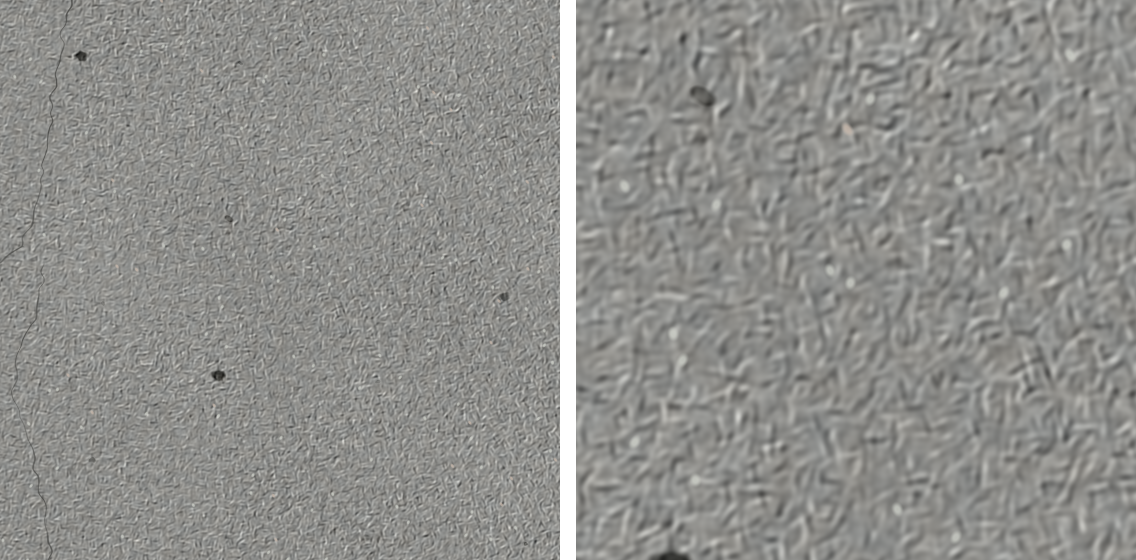
Left, the full canvas; right, a detail of the centre.
Reproduce this texture procedurally as a WebGL 2 fragment shader.

```glsl
#version 300 es
precision highp float;
// Weathered grey asphalt: short embossed streaks from scattered oriented
// wavelets over gradient noise, with pale chips, dark pits and a thin
// two-part crack wandering down the left side.

uniform vec2 u_resolution;
out vec4 fragColor;

const float TAU = 6.28319;

vec2 hash2(vec2 p) {
    vec3 q = fract(p.xyx * vec3(0.1031, 0.1030, 0.0973));
    q += dot(q, q.yzx + 33.33);
    return fract((q.xx + q.yz) * q.zy);
}

float cornerRamp(vec2 cell, vec2 offset) {
    float a = TAU * hash2(cell + 7.0).x;
    return dot(vec2(cos(a), sin(a)), offset);
}

float gradientNoise(vec2 p) {
    vec2 i = floor(p), f = p - i;
    vec2 w = f * f * f * (f * (f * 6.0 - 15.0) + 10.0);
    vec2 e = vec2(1.0, 0.0);
    float low = mix(cornerRamp(i, f), cornerRamp(i + e, f - e), w.x);
    float high = mix(cornerRamp(i + e.yx, f - e.yx), cornerRamp(i + e.xx, f - e.xx), w.x);
    return mix(low, high, w.y);
}

// Sum of small striped wavelets, mostly leaning to the upper right
float streaks(vec2 p, float lean) {
    vec2 home = floor(p);
    float sum = 0.0;
    for (int k = 0; k < 18; k++) {
        vec2 cell = home + vec2(k % 3 - 1, (k / 3) % 3 - 1);
        vec2 seed = cell + float(k / 9) * 211.0;
        vec2 d = p - cell - hash2(seed);
        vec2 r = hash2(seed + 57.0);
        float angle = lean + (r.x - 0.5) * 2.0;
        vec2 axis = vec2(cos(angle), sin(angle));
        float along = dot(d, axis), across = dot(d, vec2(-axis.y, axis.x));
        float strength = 0.35 + 0.75 * fract(r.y * 13.0);
        sum += strength * exp(-4.0 * along * along - 9.0 * across * across)
             * cos(7.5 * across + TAU * r.y);
    }
    return sum;
}

// Pale stone chips: x is coverage, y is a random warmth
vec2 chips(vec2 p, float density) {
    vec2 home = floor(p);
    vec2 result = vec2(0.0);
    for (int k = 0; k < 9; k++) {
        vec2 cell = home + vec2(k % 3 - 1, k / 3 - 1);
        vec2 r = hash2(cell + 131.0);
        vec2 d = p - cell - hash2(cell + 83.0);
        d = vec2(d.x + d.y * (r.y - 0.5), d.y * 0.8);
        float cover = step(r.x, density) * (1.0 - smoothstep(0.04, 0.17, length(d)));
        if (cover > result.x) result = vec2(cover, r.y);
    }
    return result;
}

// Dark holes and faint stains, from large to small
float pits(vec2 p) {
    vec2 ragged = p + 0.004 * vec2(gradientNoise(p * 110.0), gradientNoise(p * 110.0 + 40.0));
    float dark = 0.0;
    for (int k = 0; k < 11; k++) {
        float i = float(k);
        vec2 centre = fract(vec2(0.39, 0.33) + i * vec2(0.7549, 0.5698));
        float radius = mix(0.0125, 0.004, min(i / 6.0, 1.0));
        float depth = k < 2 ? 0.34 : mix(0.10, 0.24, hash2(vec2(i, 5.0)).x);
        float d = length((ragged - centre) * vec2(0.9, 1.1));
        dark = max(dark, depth * (1.0 - smoothstep(0.55 * radius, 1.15 * radius, d)));
    }
    return dark;
}

float crackLine(float offset, float slope, float width, float pixel) {
    float d = abs(offset) * inversesqrt(1.0 + slope * slope);
    return 1.0 - smoothstep(width - 0.6 * pixel, width + 0.9 * pixel, d);
}

float cracks(vec2 p, float pixel) {
    float wander = 0.016 * gradientNoise(vec2(p.y * 13.0, 3.5))
                 + 0.009 * gradientNoise(vec2(p.y * 48.0, 9.5));
    float width = 0.0009 + 0.0009 * gradientNoise(vec2(p.y * 30.0, 21.5));
    float upperX = 0.038 + 0.18 * (p.y - 0.52) - 1.2 * max(0.56 - p.y, 0.0) + wander;
    float lowerX = 0.058 + 0.026 * cos((p.y - 0.05) * 2.0 * TAU) + wander;
    float upper = crackLine(p.x - upperX, p.y < 0.56 ? 1.4 : 0.3, width, pixel);
    float lower = crackLine(p.x - lowerX, 0.3, width, pixel);
    lower *= 1.0 - smoothstep(0.52, 0.535, p.y);
    return max(upper, lower) * (0.8 + 0.6 * gradientNoise(vec2(p.y * 22.0, 31.5)));
}

void main() {
    float side = min(u_resolution.x, u_resolution.y);
    vec2 p = gl_FragCoord.xy / side;

    // Grain, rougher in patches and steeper towards the right
    float patchy = gradientNoise(p * 7.0 + 11.0);
    float rough = 0.92 + 0.16 * p.x + 0.35 * patchy;
    float grain = 0.13 * streaks(p * 88.0, 0.65 + 0.5 * p.x)
                + 0.11 * gradientNoise(p * 150.0)
                + 0.07 * gradientNoise(p * 60.0 + 5.0);
    float tone = 0.555 + rough * grain + 0.03 * gradientNoise(p * 3.5 + 2.0);
    vec3 colour = tone * vec3(1.0, 1.0, 0.978);
    colour += vec3(0.012, 0.0, -0.012) * gradientNoise(p * 45.0 + 70.0);

    // Chips, pits and cracks
    vec2 chip = chips(p * 42.0, 0.05 + 0.05 * p.x);
    vec3 chipColour = mix(vec3(0.80, 0.81, 0.78), vec3(0.78, 0.72, 0.67), step(0.8, chip.y));
    colour = mix(colour, chipColour, 0.8 * chip.x);
    colour -= pits(p);
    colour = mix(colour, vec3(0.27, 0.27, 0.26), 0.85 * cracks(p, 1.0 / side));

    fragColor = vec4(clamp(colour, 0.0, 1.0), 1.0);
}
```
